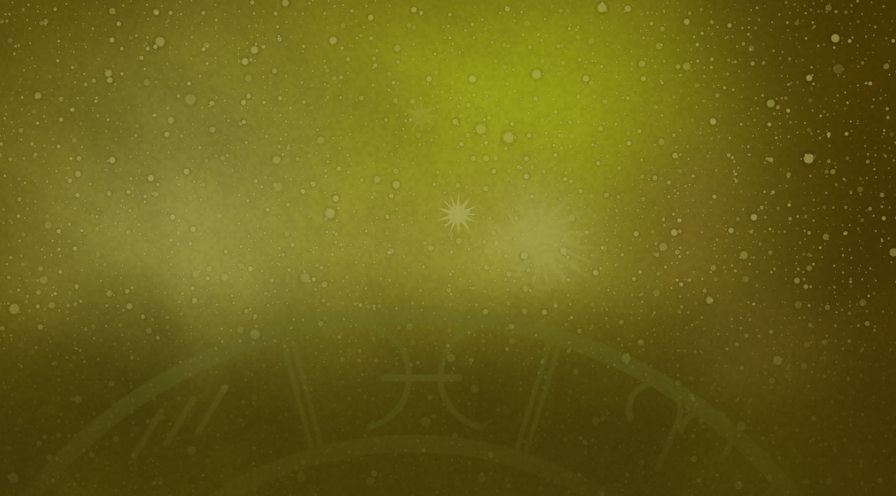
A Shadertoy shader for this background:

```glsl
const vec3 OLIVE_DARK = vec3(0.29, 0.24, 0.025);
const vec3 OLIVE_MID = vec3(0.49, 0.47, 0.09);
const vec3 PALE_HAZE = vec3(0.56, 0.55, 0.26);
const vec3 LIME = vec3(0.57, 0.61, 0.08);
const vec3 WARM_HAZE = vec3(0.57, 0.54, 0.20);
const vec3 BROWN_CLOUD = vec3(0.46, 0.38, 0.13);
const vec3 STAR_TINT = vec3(0.68, 0.67, 0.38);
const vec3 WHEEL_TINT = vec3(0.39, 0.42, 0.16);

float hash(vec2 p) {
    vec3 q = fract(vec3(p.xyx) * 0.1031);
    q += dot(q, q.yzx + 33.33);
    return fract((q.x + q.y) * q.z);
}

float noise(vec2 p) {
    vec2 i = floor(p), f = fract(p);
    f = f * f * (3.0 - 2.0 * f);
    return mix(mix(hash(i), hash(i + vec2(1, 0)), f.x),
               mix(hash(i + vec2(0, 1)), hash(i + vec2(1, 1)), f.x), f.y);
}

float fbm(vec2 p) {
    float sum = 0.0, amp = 0.5;
    for (int i = 0; i < 5; i++) {
        sum += amp * noise(p);
        p = mat2(1.6, 1.2, -1.2, 1.6) * p + 7.3;
        amp *= 0.5;
    }
    return sum;
}

float glow(vec2 p, vec2 center, vec2 size) {
    vec2 d = (p - center) / size;
    return exp(-dot(d, d));
}

float stroke(float dist, float halfWidth, float aa) {
    return 1.0 - smoothstep(halfWidth - aa, halfWidth + aa, abs(dist));
}

float segment(vec2 p, vec2 a, vec2 b) {
    vec2 d = b - a;
    return length(p - a - d * clamp(dot(p - a, d) / dot(d, d), 0.0, 1.0));
}

// Arc around a facing direction, limited by the cosine of its half angle
float arc(vec2 p, vec2 center, float radius, vec2 facing, float limit, float aa) {
    vec2 d = p - center;
    float open = smoothstep(limit - 0.08, limit + 0.08, dot(normalize(d + 1e-5), facing));
    return stroke(length(d) - radius, 0.006, aa) * open;
}

// One scattered speck per cell: x is the light spot, y its dark rim
vec2 specks(vec2 p, float cells, float density, float aa) {
    vec2 id = floor(p * cells);
    vec2 pos = 0.25 + 0.5 * vec2(hash(id + 3.1), hash(id + 19.7));
    float radius = mix(0.06, 0.17, pow(hash(id + 41.3), 2.0)) / cells;
    float d = length(fract(p * cells) - pos) / cells;
    float present = step(hash(id + 67.9), density) * mix(0.3, 1.0, hash(id + 83.0));
    float spot = 1.0 - smoothstep(radius - aa, radius + aa, d);
    float rim = stroke(d - radius * 1.5, radius * 0.3, aa);
    return vec2(spot, rim) * present;
}

float burst(vec2 p, vec2 center, float radius, float rays) {
    vec2 d = p - center;
    float a = atan(d.y, d.x);
    float spike = pow(0.5 + 0.5 * cos(a * rays + sin(a * 3.0)), 3.0);
    float reach = radius * (0.7 + 0.75 * spike);
    return 1.0 - smoothstep(reach * 0.65, reach * 1.1, length(d));
}

float wheel(vec2 p, float aa) {
    vec2 d = p - vec2(0.83, -0.624);
    float r = length(d);
    float sector = 0.56;
    float angle = mod(atan(d.x, d.y) - 0.02, sector) - 0.5 * sector;
    float rings = max(stroke(r - 0.99, 0.017, aa), stroke(r - 0.73, 0.017, aa));
    float spokes = stroke(abs(r * sin(angle)) - 0.010, 0.005, aa);
    spokes *= smoothstep(0.73, 0.75, r) * (1.0 - smoothstep(0.97, 0.99, r));
    // Facing arcs with a crossbar
    float marks = arc(p, vec2(0.72, 0.241), 0.105, vec2(1, 0), 0.2, aa);
    marks = max(marks, arc(p, vec2(0.993, 0.241), 0.105, vec2(-1, 0), 0.2, aa));
    marks = max(marks, stroke(segment(p, vec2(0.775, 0.238), vec2(0.925, 0.238)), 0.007, aa));
    // Paired curls on the right
    marks = max(marks, arc(p, vec2(1.32, 0.175), 0.052, vec2(0.0, 1.0), -0.4, aa));
    marks = max(marks, arc(p, vec2(1.423, 0.12), 0.052, vec2(0.5, 0.866), -0.4, aa));
    marks = max(marks, stroke(segment(p, vec2(1.371, 0.16), vec2(1.325, 0.055)), 0.006, aa));
    // Slanted strokes on the left
    for (int i = 0; i < 3; i++) {
        vec2 foot = vec2(0.27 + 0.065 * float(i), 0.08 + 0.025 * float(i));
        marks = max(marks, stroke(segment(p, foot, foot + vec2(0.055, 0.09)), 0.006, aa));
    }
    return max(max(rings, spokes) * 0.85, marks);
}

void mainImage(out vec4 fragColor, in vec2 fragCoord) {
    vec2 p = fragCoord / iResolution.y;
    float aa = 0.9 / iResolution.y;
    float cloud = fbm(p * 4.0);
    vec2 q = p + 0.12 * (vec2(cloud, fbm(p * 4.0 + 31.0)) - 0.48);

    // Layered nebula light
    vec3 col = mix(OLIVE_DARK, OLIVE_MID, glow(q, vec2(0.80, 0.66), vec2(0.76, 0.54)));
    col = mix(col, PALE_HAZE, 0.82 * glow(q, vec2(0.43, 0.56), vec2(0.38, 0.34)));
    col = mix(col, LIME, 0.88 * glow(q, vec2(1.08, 0.77), vec2(0.36, 0.25)));
    col = mix(col, WARM_HAZE, 0.7 * glow(q, vec2(0.98, 0.50), vec2(0.29, 0.16)));
    col = mix(col, BROWN_CLOUD, 0.65 * glow(q, vec2(1.40, 0.57), vec2(0.14, 0.20)));
    col = mix(col, PALE_HAZE * 1.08, 0.75 * glow(q, vec2(1.11, 0.53), vec2(0.085, 0.10)));

    // Shaded floor and edges
    col = mix(col, vec3(0.265, 0.235, 0.03), 0.94 * (1.0 - smoothstep(0.12, 0.49, q.y)));
    col = mix(col, BROWN_CLOUD * 0.86, 0.6 * glow(q, vec2(1.61, 0.33), vec2(0.20, 0.11)));
    col = mix(col, vec3(0.25, 0.19, 0.01), 0.75 * smoothstep(1.38, 1.85, p.x + 0.15 * (p.y - 0.5)));
    col *= 1.0 + 0.22 * (cloud - 0.48) + 0.07 * (noise(p * 150.0) - 0.5);

    // Engraved wheel
    float wheelFade = 0.28 * smoothstep(-0.05, 0.3, p.y) + 0.06;
    col = mix(col, WHEEL_TINT, wheel(p, aa * 1.5) * wheelFade);

    // Star dust
    float dustFade = mix(0.12, 0.65, smoothstep(0.18, 0.5, p.y));
    for (int i = 0; i < 4; i++) {
        float cells = 17.0 * pow(1.55, float(i));
        vec2 dust = specks(p + float(i) * 5.37, cells, 0.28 + 0.07 * float(i), aa);
        col *= 1.0 - 0.13 * dust.y * dustFade;
        col = mix(col, STAR_TINT, dust.x * dustFade);
    }

    // Star bursts
    col = mix(col, STAR_TINT, 0.7 * burst(p, vec2(0.923, 0.568), 0.030, 13.0));
    col = mix(col, STAR_TINT, 0.2 * burst(p, vec2(0.848, 0.766), 0.026, 9.0));
    col = mix(col, PALE_HAZE * 1.1, 0.4 * burst(q, vec2(1.11, 0.53), 0.070, 17.0));
    fragColor = vec4(col, 1.0);
}
```
